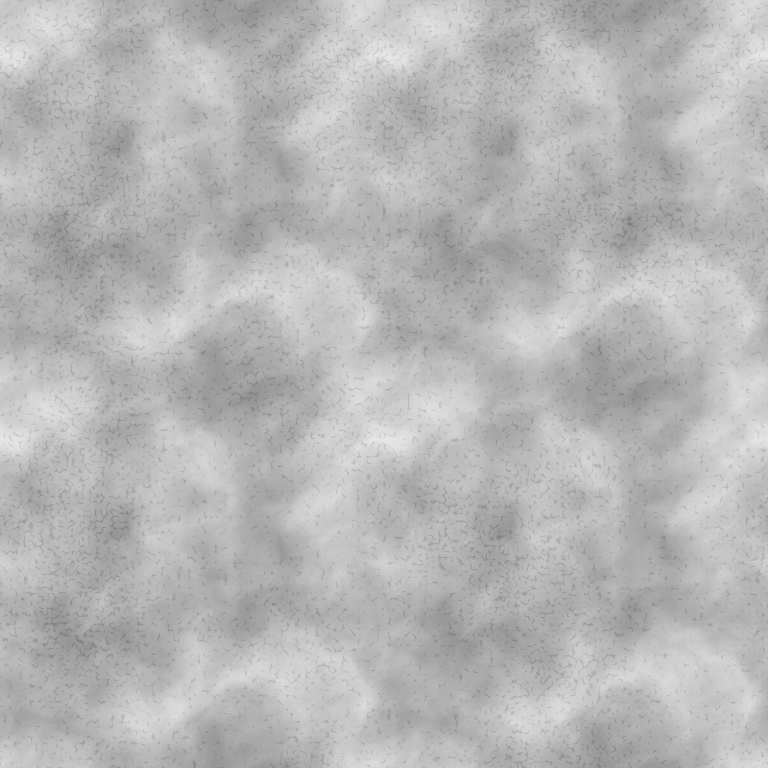
This texture is drawn by a WebGL 1 fragment shader. Its source:

```glsl
precision highp float;

uniform vec2 u_resolution;

const float MEAN_GREY = 0.727;
const float CLOUD_CONTRAST = 0.36;
const float CLOUD_REPEATS = 2.0;    // cloud tiles across the canvas
const float CLOUD_CELLS = 3.0;      // coarsest cells per cloud tile
const float CLOUD_PERSISTENCE = 0.52;
const float STREAK_SHARE = 0.33;    // share of the diagonal layer
const float WARP = 0.05;
const float WARP_CELLS = 6.0;
const float CRACK_CELLS = 128.0;
const float CRACK_WIDTH = 0.34;
const float CRACK_DEPTH = 0.10;
const float GATE_CELLS = 150.0;     // breaks the cracks into short flecks
const float DENSITY_CELLS = 5.0;    // thick and sparse areas of flecks
const float GRAIN_CELLS = 256.0;
const float GRAIN_DEPTH = 0.015;

vec2 hash2(vec2 cell, float seed) {
  vec3 h = fract(vec3(cell.xyx + seed * 17.31) * vec3(0.1031, 0.1030, 0.0973));
  h += dot(h, h.yzx + 33.33);
  return fract((h.xx + h.yz) * h.zy);
}

vec2 gradient(vec2 cell, float period, float seed) {
  float angle = 6.28319 * hash2(mod(cell, period), seed).x;
  return vec2(cos(angle), sin(angle));
}

// Gradient noise that wraps after a whole number of cells
float noise(vec2 p, float period, float seed) {
  vec2 i = floor(p);
  vec2 f = p - i;
  vec2 u = f * f * f * (f * (f * 6.0 - 15.0) + 10.0);
  vec2 e = vec2(1.0, 0.0);
  float a = dot(gradient(i, period, seed), f);
  float b = dot(gradient(i + e.xy, period, seed), f - e.xy);
  float c = dot(gradient(i + e.yx, period, seed), f - e.yx);
  float d = dot(gradient(i + e.xx, period, seed), f - e.xx);
  return mix(mix(a, b, u.x), mix(c, d, u.x), u.y);
}

float fbm(vec2 p, float cells, float seed) {
  float sum = 0.0;
  float amplitude = 1.0;
  for (int k = 0; k < 5; k++) {
    sum += amplitude * noise(p * cells + seed * 0.37, cells, seed);
    amplitude *= CLOUD_PERSISTENCE;
    cells *= 2.0;
    seed += 1.0;
  }
  return sum;
}

vec2 bend(vec2 p, float cells) {
  return vec2(noise(p * cells, cells, 31.0), noise(p * cells, cells, 37.0));
}

// Soft clouds: a round layer and one sheared along the rising diagonal
float clouds(vec2 p) {
  p += WARP * (bend(p, WARP_CELLS) + 0.3 * bend(p + 0.21, WARP_CELLS * 3.0));
  float puffs = fbm(p, CLOUD_CELLS, 2.0);
  float streaks = fbm(vec2(p.x - p.y, p.y), CLOUD_CELLS, 11.0);
  return mix(puffs, streaks, STREAK_SHARE);
}

// Gap between the two nearest scattered points: zero on a cell border
float borderGap(vec2 p, float period) {
  vec2 i = floor(p);
  vec2 f = p - i;
  float nearest = 8.0;
  float second = 8.0;
  for (int y = -1; y <= 1; y++) {
    for (int x = -1; x <= 1; x++) {
      vec2 o = vec2(float(x), float(y));
      float d = length(o + hash2(mod(i + o, period), 5.0) - f);
      second = min(second, max(nearest, d));
      nearest = min(nearest, d);
    }
  }
  return second - nearest;
}

// Broken hairline cracks
float flecks(vec2 p) {
  float line = 1.0 - smoothstep(0.0, CRACK_WIDTH, borderGap(p * CRACK_CELLS, CRACK_CELLS));
  float density = noise(p * DENSITY_CELLS, DENSITY_CELLS, 41.0)
                + 0.5 * noise(p * DENSITY_CELLS * 4.0, DENSITY_CELLS * 4.0, 43.0);
  float gate = noise(p * GATE_CELLS + 0.5, GATE_CELLS, 47.0) + 0.3 * density;
  return line * smoothstep(0.0, 0.4, gate);
}

void main() {
  vec2 p = gl_FragCoord.xy / u_resolution;
  float grey = MEAN_GREY + CLOUD_CONTRAST * clouds(p * CLOUD_REPEATS);
  grey -= CRACK_DEPTH * flecks(p);
  grey += GRAIN_DEPTH * noise(p * GRAIN_CELLS + 0.5, GRAIN_CELLS, 53.0);
  gl_FragColor = vec4(vec3(grey), 1.0);
}
```
